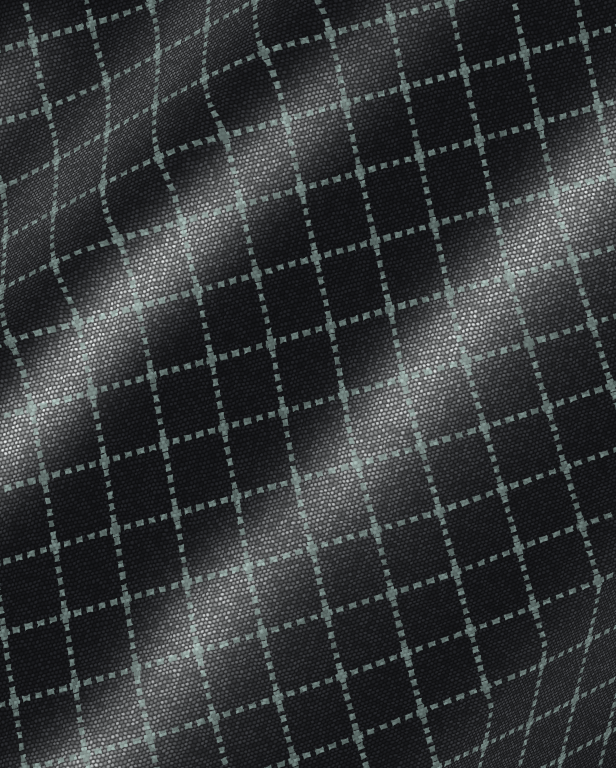
Write a Shadertoy shader that draws this texture.

```glsl
// Dark coated canvas with a skewed grid of stitched dashes, draped in diagonal folds.
// Folds bend the plane before the lattice is measured; soft ridges of sheen
// along the same diagonal light a fine brick-laid weave.

#define CELL_ACROSS vec2(0.0781, -0.0215)  // lattice step to the next column
#define CELL_DOWN   vec2(0.0163, 0.0898)   // lattice step to the next row
#define ORIGIN      vec2(0.469, 0.224)     // one crossing, from the top left
#define DASHES      vec2(5.0, 6.0)         // dashes per cell, across and down
#define LINE_HALF   0.042                  // half line width, in cells
#define DASH_FILL   0.58
#define CROSS_HALF  vec2(0.085, 0.105)     // half bar at a crossing, across and down
#define THREADS     vec2(15.0, 18.0)       // weave bumps per cell
#define SHADE       vec3(0.074, 0.077, 0.086)
#define SHEEN       vec3(0.99, 1.0, 0.98)
#define INK         vec3(0.40, 0.47, 0.455)

float hash(vec2 p) {
    vec3 q = fract(vec3(p.xyx) * 0.1031);
    q += dot(q, q.yzx + 33.33);
    return fract((q.x + q.y) * q.z);
}

float noise(vec2 p) {
    vec2 i = floor(p), f = fract(p);
    f = f * f * (3.0 - 2.0 * f);
    return mix(mix(hash(i), hash(i + vec2(1, 0)), f.x),
               mix(hash(i + vec2(0, 1)), hash(i + vec2(1, 1)), f.x), f.y);
}

// Displacement of the cloth at depth d, measured across the folds
vec2 foldOffset(float d) {
    float far = max(d - 0.729, 0.0), edge = max(d - 1.085, 0.0);
    float crease = (d - 0.285) / 0.042;
    vec2 lower = vec2(0.1 * far - 0.95 * edge * edge / (edge + 0.01), -0.42 * far * far);
    vec2 upper = vec2(0.034 * (1.0 - smoothstep(0.165, 0.27, d)) - 0.012 * exp(-crease * crease),
                      0.081 * (1.0 - smoothstep(0.117, 0.325, d)));
    return lower + upper;
}

// Soft ridge with different falloff before and after its crest
float ridge(float d, float crest, float before, float after) {
    float t = (d - crest) / (d < crest ? before : after);
    return exp(-t * t);
}

float sheenAt(float d, float s) {
    float bend = 0.025 * (noise(vec2(s * 5.0, 2.0)) - 0.5);
    float vary = 0.72 + 0.5 * noise(vec2(s * 7.0 + 3.0, d * 5.0));
    float main = 0.34 * ridge(d + bend, 0.738, 0.045, 0.055)
               + 0.14 * ridge(d + bend, 0.76, 0.075, 0.13);
    float second = 0.46 * ridge(d - bend - 0.05 * max(s, 0.0), 0.378, 0.042, 0.052)
                 * (1.0 - 0.6 * smoothstep(-0.1, 0.35, s));
    float wash = 0.19 * ridge(d, 0.215, 0.055, 0.055);
    float corner = 0.24 * ridge(d, 0.075, 0.04, 0.05) * smoothstep(0.08, -0.1, s);
    float tail = 0.10 * ridge(d, 1.13, 0.07, 0.15);
    return vary * (main + second + wash + corner + tail);
}

// Dashes along one family of lines; each crossing gets a longer bar
float dashLine(float along, float across, float count, float crossHalf, vec2 px) {
    float line = floor(across + 0.5), id = floor(along * count + 0.5);
    float t = abs(along - id / count), w = abs(across - line);
    float r = hash(vec2(id, line) + 70.0 * count);
    float crossing = step(abs(id / count - floor(id / count + 0.5)), 0.01);
    float len = 0.5 * DASH_FILL / count * (0.88 + 0.24 * r);
    float pinch = min(t / len, 1.0);
    float wide = LINE_HALF * (0.82 + 0.25 * pinch * pinch + 0.18 * r);
    float bar = smoothstep(px.x, -px.x, t - len);
    float tCross = abs(along - floor(along + 0.5));
    bar = max(bar * (1.0 - crossing), smoothstep(px.x, -px.x, tCross - crossHalf));
    return bar * smoothstep(px.y, -px.y, w - wide);
}

void mainImage(out vec4 fragColor, in vec2 fragCoord) {
    vec2 p = vec2(fragCoord.x, iResolution.y - fragCoord.y) / iResolution.y;
    float d = dot(p, vec2(0.75, 0.66));    // across the folds
    float s = dot(p, vec2(0.66, -0.75));   // along the folds

    // Lattice coordinates on the draped cloth, with a slow sideways sway
    vec2 flatPos = p - foldOffset(d);
    flatPos.x -= 0.008 * sin((p.y - 0.2) * 4.5);
    flatPos += 0.003 * (vec2(noise(p * 7.0), noise(p * 7.0 + 19.0)) - 0.5);
    vec2 cell = inverse(mat2(CELL_ACROSS, CELL_DOWN)) * (flatPos - ORIGIN);
    vec2 px = 0.6 * fwidth(cell);

    // Weave: staggered bumps of uneven height
    vec2 thread = cell * THREADS;
    thread += 0.5 * (vec2(noise(thread * 0.45), noise(thread * 0.45 + 57.0)) - 0.5);
    thread.x += 0.5 * mod(floor(thread.y), 2.0);
    vec2 knot = floor(thread), f = fract(thread) - 0.5;
    float grain = hash(knot + 200.0);
    float bump = (1.0 - smoothstep(0.1, 0.62, length(f + vec2(0.06, 0.1)))) * (0.5 + 0.9 * grain);

    float sheen = sheenAt(d, s);
    vec3 color = SHADE * (0.75 + 0.8 * bump) + SHEEN * sheen * (0.5 + 0.7 * bump);

    // Stitched grid, worn slightly at the thread scale
    vec2 frayed = cell + 0.018 * (vec2(noise(thread * 1.3), noise(thread * 1.3 + 41.0)) - 0.5);
    float stitch = max(dashLine(frayed.x, frayed.y, DASHES.x, CROSS_HALF.x, px),
                       dashLine(frayed.y, frayed.x, DASHES.y, CROSS_HALF.y, px.yx));
    vec3 ink = INK * (0.78 + 0.25 * grain + 0.18 * bump) + SHEEN * sheen * 0.42;
    color = mix(color, ink, stitch * 0.92);

    fragColor = vec4(color, 1.0);
}
```
